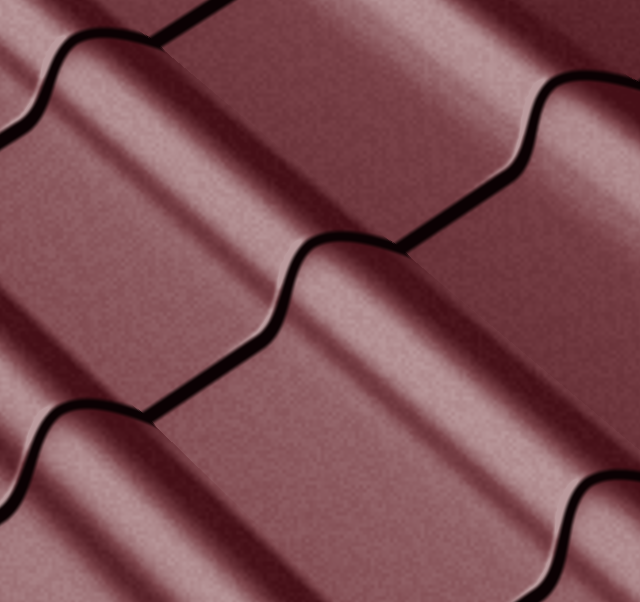
This texture is drawn by a Shadertoy shader. Its source:

```glsl
// Perspective grid: a valley corner, steps across and down, depth change per step
const vec2 CORNER = vec2(0.625, 0.552);
const vec2 ACROSS = vec2(0.400, 0.270);
const vec2 DOWN = vec2(0.364, -0.391);
const vec2 DEPTH = vec2(0.020, -0.079);

// Wave and seam
const float CREST = 0.80;
const float LIFT = 0.163;
const float SEAM_FLAT = 0.0115;
const float SEAM_CREST = 0.0080;
const float SOFT = 0.0045;
const float GRAIN_SIZE = 0.006;
const float GRAIN = 0.09;

const vec3 BLACK = vec3(0.045, 0.005, 0.01);
const vec3 DEEP = vec3(0.27, 0.06, 0.09);
const vec3 MID = vec3(0.49, 0.27, 0.295);
const vec3 PALE = vec3(0.73, 0.60, 0.61);

float hash(vec2 p) {
    return fract(sin(dot(p, vec2(127.1, 311.7))) * 43758.5453);
}

float noise(vec2 p) {
    vec2 i = floor(p), f = fract(p);
    f = f * f * (3.0 - 2.0 * f);
    vec2 e = vec2(0.0, 1.0);
    return mix(mix(hash(i), hash(i + e.yx), f.x),
               mix(hash(i + e.xy), hash(i + e.yy), f.x), f.y);
}

// Canvas position to grid coordinates: x counts columns, y counts rows downward
vec2 toGrid(vec2 p) {
    return inverse(mat2(ACROSS - DEPTH.x * p, DOWN - DEPTH.y * p)) * (p - CORNER);
}

// Flat pan, slow rise, round crest, quick fall
float waveLift(float t) {
    float fall = clamp((t - CREST) / (1.0 - CREST), 0.0, 1.0);
    return LIFT * smoothstep(0.44, 0.82, t) * (1.0 - pow(fall, 2.3));
}

// Row coordinate that is a whole number on every seam
float rowCoord(vec2 p) {
    vec2 g = toGrid(p);
    return g.y + waveLift(fract(g.x));
}

float panTone(float column) {
    return clamp(0.36 - 0.20 * column, 0.08, 0.72);
}

// Sheen over one column: pan, highlight, reflected stripe, shaded fall
float sheen(float column, float t) {
    float tone = panTone(column) + 0.20 * t;
    tone = mix(tone, 0.93, smoothstep(0.42, 0.70, t));
    float stripe = clamp(0.10 - 0.45 * column, 0.0, 0.80);
    float x = (t - 0.59) / clamp(0.025 - 0.022 * column, 0.03, 0.07);
    tone *= 1.0 - stripe * exp(-x * x);
    tone = mix(tone, 0.02, smoothstep(0.76, 0.91, t));
    return mix(tone, panTone(column + 1.0), smoothstep(0.95, 1.0, t));
}

void mainImage(out vec4 fragColor, in vec2 fragCoord) {
    vec2 p = fragCoord / iResolution.x;
    vec2 grid = toGrid(p);
    float column = floor(grid.x), t = fract(grid.x);

    // Signed distance to the nearest seam, positive on the tile below it
    float row = rowCoord(p);
    vec2 e = vec2(0.002, 0.0);
    vec2 slope = vec2(rowCoord(p + e.xy) - rowCoord(p - e.xy),
                      rowCoord(p + e.yx) - rowCoord(p - e.yx)) / (2.0 * e.x);
    float d = (row - round(row)) / length(slope);

    // Metal with fine grain and slight change from tile to tile
    float tone = sheen(column, t);
    tone += 0.05 * (hash(vec2(column, floor(row))) - 0.5);
    tone += GRAIN * (noise(p / GRAIN_SIZE) - 0.5);

    // Shadow under the lip, deepest below the crest
    float crest = smoothstep(0.66, 0.85, t);
    float shadow = step(0.0, d) * exp(-max(d, 0.0) / mix(0.010, 0.026, crest));
    tone *= 1.0 - mix(0.35, 0.85, crest) * shadow;

    // Bright rim on the lip where it turns upward
    float rim = (d + 0.0145) / 0.0045;
    float turn = smoothstep(0.25, 0.50, t) * (1.0 - smoothstep(0.74, 0.86, t));
    tone += 0.38 * turn * exp(-rim * rim);

    tone = clamp(tone, 0.0, 1.0);
    vec3 color = mix(DEEP, MID, min(tone * 2.0, 1.0));
    color = mix(color, PALE, max(tone * 2.0 - 1.0, 0.0));

    // Black gap between overlapping rows
    float halfWidth = mix(SEAM_FLAT, SEAM_CREST, smoothstep(0.40, 0.70, t));
    float gap = 1.0 - smoothstep(halfWidth - SOFT, halfWidth + SOFT, abs(d));
    fragColor = vec4(mix(color, BLACK, gap), 1.0);
}
```
